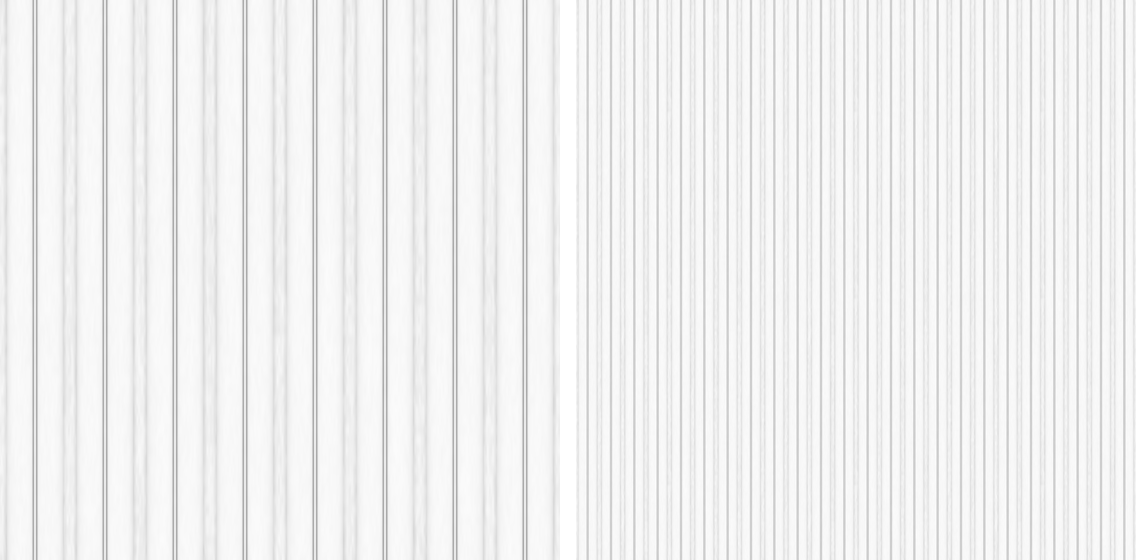
Left, the tile; right, the same tile 3 across and 3 down.
A WebGL 2 fragment shader for this texture:

```glsl
#version 300 es
precision highp float;

uniform vec2 u_resolution;
out vec4 fragColor;

const float BOARDS = 8.0;          // repeats across the canvas
const float BEAD_RADIUS = 0.100;   // in units of one repeat
const float LINE_OFFSET = 0.025;   // groove centre to each dark line
const float LINE_WIDTH = 0.021;

const vec3 PANEL = vec3(0.975);
const vec3 BEAD = vec3(0.945);
const vec3 BEAD_EDGE = vec3(0.865);
const vec3 GROOVE_CORE = vec3(0.92);
const vec3 GROOVE_LINE = vec3(0.66);

float hash(vec2 cell) {
    vec3 p = fract(cell.xyx * vec3(0.1031, 0.1030, 0.0973));
    p += dot(p, p.yzx + 33.33);
    return fract((p.x + p.y) * p.z);
}

// Value noise that wraps after "cells" cells over the unit square
float wrappedNoise(vec2 uv, vec2 cells) {
    vec2 p = uv * cells;
    vec2 i = floor(p);
    vec2 f = fract(p);
    f = f * f * (3.0 - 2.0 * f);
    float a = hash(mod(i, cells));
    float b = hash(mod(i + vec2(1.0, 0.0), cells));
    float c = hash(mod(i + vec2(0.0, 1.0), cells));
    float d = hash(mod(i + vec2(1.0, 1.0), cells));
    return mix(mix(a, b, f.x), mix(c, d, f.x), f.y);
}

// Upright, slightly wavering wood fibres, centred on zero
float woodGrain(vec2 uv) {
    uv.x += 0.004 * (wrappedNoise(uv, vec2(24.0, 20.0)) - 0.5);
    float fine = wrappedNoise(uv, vec2(320.0, 56.0));
    float medium = wrappedNoise(uv, vec2(170.0, 22.0));
    float broad = wrappedNoise(uv, vec2(48.0, 5.0));
    return 0.5 * fine + 0.3 * medium + 0.2 * broad - 0.5;
}

// Soft-edged coverage of a band around zero
float band(float dist, float halfWidth, float blur) {
    return 1.0 - smoothstep(halfWidth - blur, halfWidth + blur, abs(dist));
}

// Flat board, darkening towards the bead and the groove
vec3 shadePanel(float beadDist, float grooveDist) {
    float beadShadow = exp(-max(beadDist - BEAD_RADIUS, 0.0) / 0.035);
    float grooveShadow = exp(-max(grooveDist - LINE_OFFSET, 0.0) / 0.025);
    return PANEL - 0.085 * beadShadow - 0.07 * grooveShadow;
}

// Rounded strip, lighter along its middle
vec3 shadeBead(float beadDist) {
    return mix(BEAD, BEAD_EDGE, smoothstep(0.035, BEAD_RADIUS, beadDist));
}

void main() {
    vec2 uv = gl_FragCoord.xy / u_resolution;
    float pixel = BOARDS / u_resolution.x;
    float blur = max(0.6 * pixel, 0.006);

    // Beads lie on whole repeats, grooves halfway between them
    float x = fract(uv.x * BOARDS);
    float beadDist = min(x, 1.0 - x);
    float grooveDist = 0.5 - beadDist;

    // Panel and bead
    float beadMask = band(beadDist, BEAD_RADIUS, blur);
    vec3 color = mix(shadePanel(beadDist, grooveDist), shadeBead(beadDist), beadMask);

    // Groove: light core between two thin dark lines
    color = mix(color, GROOVE_CORE, band(grooveDist, LINE_OFFSET, blur));
    float line = band(grooveDist - LINE_OFFSET, 0.5 * LINE_WIDTH, blur);
    color = mix(color, GROOVE_LINE, line);

    // Faint grain, stronger on the bead
    color += woodGrain(uv) * mix(0.025, 0.075, beadMask);

    fragColor = vec4(clamp(color, 0.0, 1.0), 1.0);
}
```
